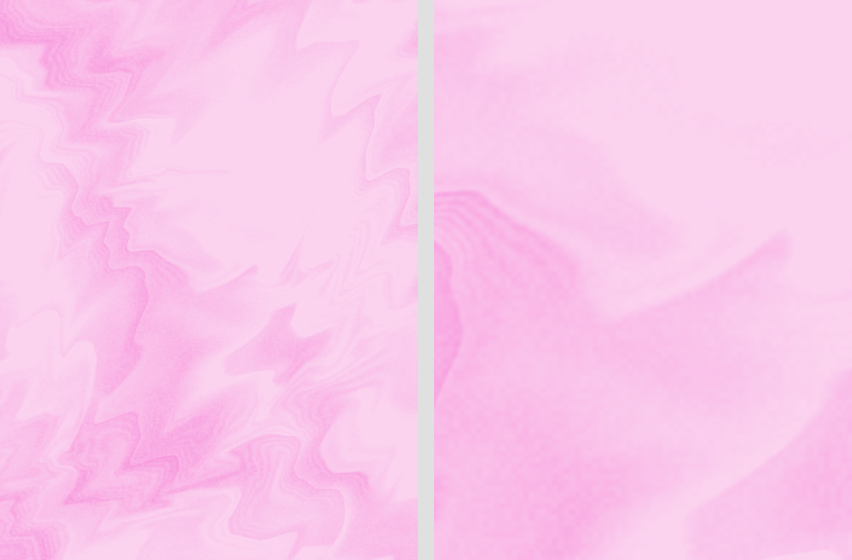
Left: the whole. Right: its middle third, enlarged.
Give the GLSL for this background, as a WebGL 2 fragment shader.

```glsl
#version 300 es
precision highp float;

uniform vec2 u_resolution;
out vec4 fragColor;

float hash(vec2 cell) {
    vec3 h = fract(vec3(cell.xyx) * 0.1031);
    h += dot(h, h.yzx + 33.33);
    return fract((h.x + h.y) * h.z);
}

float noise(vec2 p) {
    vec2 cell = floor(p);
    vec2 f = fract(p);
    f = f * f * f * (f * (f * 6.0 - 15.0) + 10.0);
    float low = mix(hash(cell), hash(cell + vec2(1, 0)), f.x);
    float high = mix(hash(cell + vec2(0, 1)), hash(cell + vec2(1, 1)), f.x);
    return mix(low, high, f.y);
}

float fbm(vec2 p) {
    float sum = 0.0;
    float weight = 0.55;
    for (int i = 0; i < 3; i++) {
        sum += weight * noise(p);
        p = mat2(1.6, 1.2, -1.2, 1.6) * p + 17.3;
        weight *= 0.5;
    }
    return sum;
}

// Triangle wave with slightly rounded tips
float zigzag(float x) {
    return asin(0.96 * sin(x)) / 1.29;
}

// Ramp that rises slowly and drops quickly
float fold(float x) {
    float f = fract(x);
    return f * (1.0 - smoothstep(0.9, 1.0, f));
}

// Diagonal coordinates, pulled back and forth along the streaks
vec2 marble(vec2 p) {
    vec2 drift = vec2(noise(p * 4.0 + 4.0), noise(p * 4.0 + 41.0)) - 0.5;
    p += 0.10 * drift;
    vec2 q = vec2(dot(p, vec2(0.77, 0.64)), dot(p, vec2(-0.64, 0.77)));
    float reach = mix(0.012, 0.052, noise(p * 3.5 + 9.0));
    q.x += reach * zigzag(q.y * 54.0 + 3.0 * noise(p * 4.5 + 23.0));
    q.x += 0.008 * zigzag(q.y * 130.0 + 4.0 * noise(p * 7.0 + 31.0));
    q.y += 0.016 * zigzag(q.x * 40.0 + 5.0 * noise(p * 4.0 + 57.0));
    return q;
}

void main() {
    vec2 p = gl_FragCoord.xy / u_resolution.y;
    vec2 q = marble(p);

    // Broad clouds and overlapping sheets
    float cloud = fbm(q * vec2(5.6, 3.6) + 12.0);
    float sheet = noise(q * vec2(6.6, 4.4) + 71.0);
    float tone = 0.31 + 1.6 * (cloud - 0.48);
    tone += 0.34 * (fold(sheet * 2.4) - 0.42);

    // Fine contour lines, faded where they crowd together
    float phase = 90.0 * (sheet + 0.35 * cloud);
    float lineFade = 1.0 - smoothstep(1.2, 2.8, fwidth(phase));
    float lineArea = smoothstep(0.35, 0.7, noise(p * 5.0 + 83.0));
    tone += 0.08 * sin(phase) * lineFade * lineArea;

    // Soft paper grain, stronger in the deeper areas
    float grain = 0.14 * (noise(p * 290.0) - 0.5) + 0.05 * (noise(p * 150.0 + 7.0) - 0.5);
    tone += grain * mix(0.6, 1.2, smoothstep(0.1, 0.6, tone));

    tone = clamp(tone, 0.0, 1.0);
    vec3 paleBlush = vec3(0.983, 0.828, 0.937);
    vec3 orchid = vec3(0.981, 0.725, 0.906);
    vec3 deepPink = vec3(0.970, 0.600, 0.868);
    vec3 color = mix(paleBlush, orchid, min(tone * 2.0, 1.0));
    color = mix(color, deepPink, max(tone * 2.0 - 1.0, 0.0));
    fragColor = vec4(color, 1.0);
}
```
